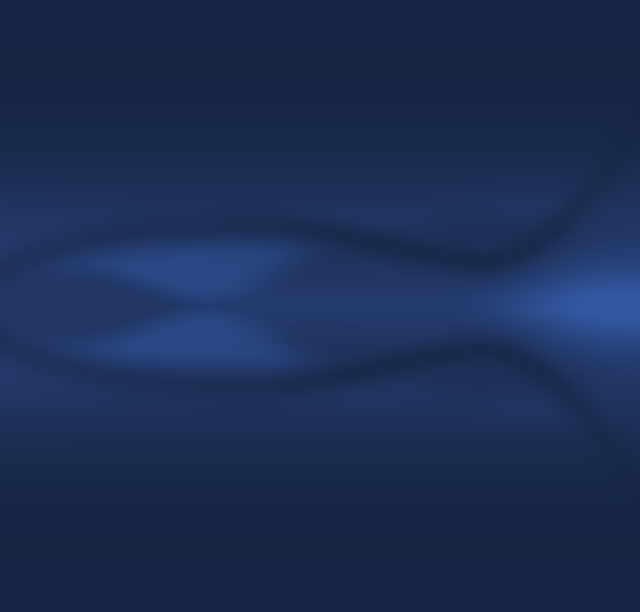
A Shadertoy shader for this background:

```glsl
// Mirrored silk-like folds of navy light around a horizontal axis.
// A scalar light level is built from bell falloffs, a curved dark crease,
// a leaf-shaped wing and a side glow, then mapped to a blue ramp.

const vec3 NAVY  = vec3(0.088, 0.145, 0.262);
const vec3 AZURE = vec3(0.200, 0.340, 0.630);

float bell(float offset, float width) {
    float t = offset / width;
    return exp(-t * t);
}

float softSpot(vec2 p, vec2 center, vec2 radius) {
    vec2 t = (p - center) / radius;
    return exp(-dot(t, t));
}

float fadeOut(float start, float end, float v) {
    return 1.0 - smoothstep(start, end, v);
}

// Height of the dark crease above the axis: rise, dip, then upward sweep
float creaseHeight(float x) {
    float rise = 0.055 + 0.08 * (1.0 - exp(-x / 0.12));
    float dip = 0.066 * smoothstep(0.38, 0.80, x);
    float sweep = max(x - 0.74, 0.0);
    return rise - dip + 3.5 * sweep * sweep;
}

// Approximate perpendicular distance to the crease
float creaseDistance(vec2 p) {
    float stepX = 0.004;
    float slope = (creaseHeight(p.x + stepX) - creaseHeight(p.x - stepX)) / (2.0 * stepX);
    return (p.y - creaseHeight(p.x)) / sqrt(1.0 + slope * slope);
}

// Bright wing between the central lens, the crease and a slanted front
float wingLight(vec2 p) {
    float lens = 0.055 * fadeOut(0.12, 0.34, p.x);
    float front = p.x - (0.35 + 1.5 * p.y);
    float crease = creaseHeight(p.x);
    return smoothstep(lens - 0.018, lens + 0.03, p.y)
         * fadeOut(-0.07, 0.06, front)
         * fadeOut(crease - 0.06, crease, p.y)
         * smoothstep(-0.03, 0.24, p.x);
}

// Glow that widens toward the right edge
float sideGlow(vec2 p) {
    float width = 0.022 + 0.053 * smoothstep(0.65, 1.0, p.x);
    return smoothstep(0.70, 0.95, p.x) * bell(p.y, width);
}

void mainImage(out vec4 fragColor, in vec2 fragCoord) {
    vec2 uv = fragCoord / iResolution.xy;
    vec2 p = vec2(uv.x, abs(uv.y - 0.5));

    // Broad horizontal haze
    float light = 0.36 * exp(-pow(p.y / 0.24, 3.0));
    light += 0.09 * softSpot(p, vec2(0.0, 0.11), vec2(0.22, 0.06));

    // Bright folds
    light += 0.34 * wingLight(p);
    light += 0.10 * smoothstep(0.28, 0.45, p.x) * bell(p.y, 0.032);
    light += 0.05 * softSpot(p, vec2(0.58, 0.145), vec2(0.14, 0.025));
    light += 0.06 * softSpot(p, vec2(0.84, 0.17), vec2(0.12, 0.03));

    // Shaded pockets
    light -= 0.06 * softSpot(p, vec2(0.50, 0.070), vec2(0.13, 0.03));
    light -= 0.10 * softSpot(p, vec2(0.75, 0.115), vec2(0.12, 0.035));

    // Dark crease, deepest right of the middle
    float depth = 0.38 + 0.32 * smoothstep(0.30, 0.58, p.x);
    depth *= 1.0 - 0.45 * smoothstep(0.78, 1.0, p.x);
    light *= 1.0 - depth * bell(creaseDistance(p), 0.024);

    light += 0.60 * sideGlow(p);

    fragColor = vec4(mix(NAVY, AZURE, clamp(light, 0.0, 1.0)), 1.0);
}
```
